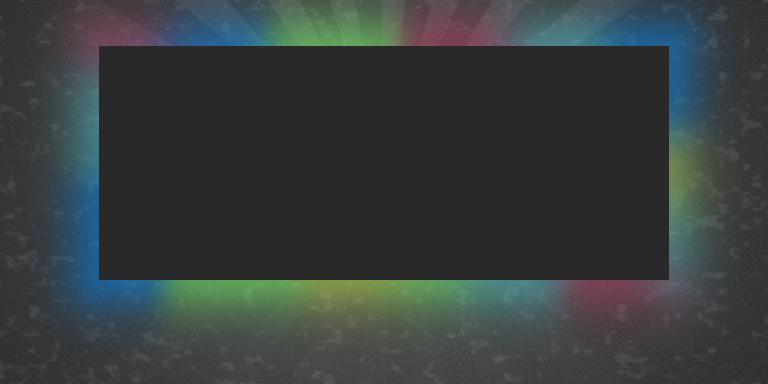
This background is drawn by a Shadertoy shader. Its source:

```glsl
// A dark panel with a rainbow glow over grainy charcoal and faint sun rays.

const vec2 PANEL_CENTER = vec2(1.0, 0.5755);
const vec2 PANEL_HALF = vec2(0.7422, 0.3047);
const vec3 PANEL_COLOR = vec3(0.162);
const vec3 WALL_EDGE = vec3(0.195);
const vec3 WALL_MIDDLE = vec3(0.285, 0.287, 0.29);
const vec2 RAY_ORIGIN = vec2(1.0, 0.545);
const float RAY_COUNT = 22.0;
const float RAY_PHASE = 0.31;
const float RAY_STRENGTH = 0.055;
const float GLOW_REACH = 0.092;
const float GLOW_STRENGTH = 0.88;
const float BLEND_RADIUS = 0.13;
const float GRAIN_CELLS = 384.0;
const float GRAIN_STRENGTH = 0.03;

// Glow palette: blue, green, red, olive, teal
const vec3 PALETTE[5] = vec3[5](
    vec3(0.12, 0.41, 0.64), vec3(0.38, 0.68, 0.36), vec3(0.52, 0.23, 0.32),
    vec3(0.55, 0.62, 0.28), vec3(0.28, 0.54, 0.57));

// Lights around the panel: x, y, palette index
const int LIGHT_COUNT = 16;
const vec3 LIGHTS[LIGHT_COUNT] = vec3[LIGHT_COUNT](
    vec3(0.32, 0.90, 2), vec3(0.53, 0.89, 0), vec3(0.87, 0.88, 1),
    vec3(1.21, 0.90, 2), vec3(1.43, 0.88, 4), vec3(1.72, 0.87, 0),
    vec3(1.77, 0.75, 0), vec3(1.78, 0.54, 3), vec3(1.76, 0.39, 4),
    vec3(1.62, 0.24, 2), vec3(1.31, 0.26, 4), vec3(1.12, 0.26, 1),
    vec3(0.94, 0.25, 3), vec3(0.64, 0.26, 1), vec3(0.24, 0.36, 0),
    vec3(0.24, 0.73, 4));

float hash(vec2 p) {
    vec3 q = fract(vec3(p.xyx) * 0.1031);
    q += dot(q, q.yzx + 33.33);
    return fract((q.x + q.y) * q.z);
}

float valueNoise(vec2 p) {
    vec2 cell = floor(p), f = fract(p);
    f = f * f * (3.0 - 2.0 * f);
    return mix(mix(hash(cell), hash(cell + vec2(1, 0)), f.x),
               mix(hash(cell + vec2(0, 1)), hash(cell + vec2(1, 1)), f.x), f.y);
}

float fbm(vec2 p) {
    float sum = 0.0, weight = 0.5;
    for (int i = 0; i < 4; i++) {
        sum += weight * valueNoise(p);
        p = p * 2.1 + 17.0;
        weight *= 0.5;
    }
    return sum;
}

float boxDistance(vec2 p, vec2 halfSize) {
    vec2 d = abs(p) - halfSize;
    return length(max(d, 0.0)) + min(max(d.x, d.y), 0.0);
}

// Even wedges from one origin, strongest toward the top
float sunRays(vec2 p) {
    vec2 v = p - RAY_ORIGIN;
    float turn = atan(v.x, v.y) / 6.2831853;
    float wave = abs(fract(turn * RAY_COUNT + RAY_PHASE) - 0.5) * 2.0;
    float wedge = 1.0 - smoothstep(0.42, 0.54, wave);
    float upward = mix(0.12, 1.0, smoothstep(0.05, 0.4, v.y));
    return wedge * upward * (1.0 - smoothstep(0.55, 0.95, abs(v.x)));
}

vec3 wall(vec2 p) {
    vec2 v = (p - vec2(1.0, 0.5)) / vec2(1.12, 0.95);
    vec3 color = mix(WALL_MIDDLE, WALL_EDGE, smoothstep(0.3, 1.05, length(v)));
    float scratches = smoothstep(0.52, 0.8, fbm(p * vec2(34.0, 46.0)));
    return color + RAY_STRENGTH * sunRays(p) + 0.07 * scratches;
}

// Blend of the nearby lights
vec3 glowColor(vec2 p) {
    vec3 sum = vec3(0.0);
    float total = 0.0001;
    for (int i = 0; i < LIGHT_COUNT; i++) {
        vec2 offset = (p - LIGHTS[i].xy) / BLEND_RADIUS;
        float weight = exp(-dot(offset, offset));
        sum += weight * PALETTE[int(LIGHTS[i].z)];
        total += weight;
    }
    return sum / total;
}

void mainImage(out vec4 fragColor, in vec2 fragCoord) {
    vec2 p = fragCoord / iResolution.y;
    p.x += 1.0 - 0.5 * iResolution.x / iResolution.y;
    float pixel = 1.0 / iResolution.y;
    float dist = boxDistance(p - PANEL_CENTER, PANEL_HALF);

    // Wall, glow and grain
    vec3 color = wall(p);
    float reach = max(dist, 0.0) / GLOW_REACH;
    vec2 edgePoint = clamp(p, PANEL_CENTER - PANEL_HALF, PANEL_CENTER + PANEL_HALF);
    vec3 glow = glowColor(mix(edgePoint, p, 0.4)) + 0.4 * (color - WALL_MIDDLE);
    color = mix(color, glow, GLOW_STRENGTH * exp(-pow(reach, 1.6)));
    color += GRAIN_STRENGTH * (hash(floor(p * GRAIN_CELLS)) - 0.5);

    // Panel
    color = mix(PANEL_COLOR, color, smoothstep(-0.5 * pixel, 0.5 * pixel, dist));
    fragColor = vec4(color, 1.0);
}
```
